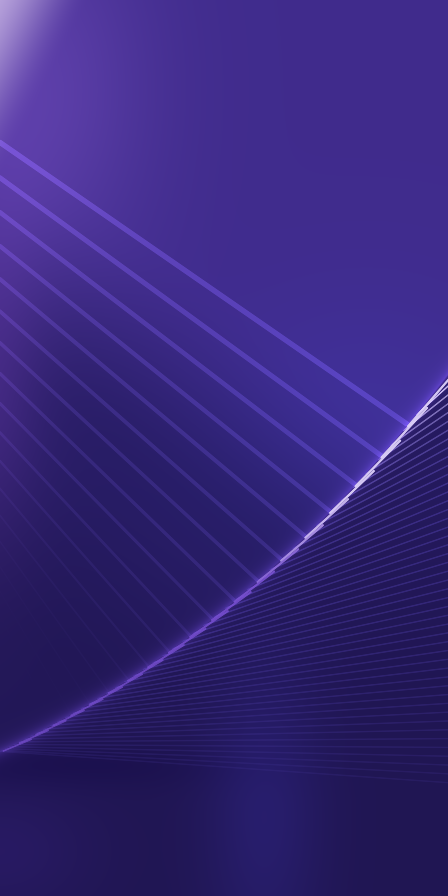
This background is drawn by a Shadertoy shader. Its source:

```glsl
// Violet backdrop: broad beams fall from the left onto a rising curve,
// fold there into bright steps, and continue as a fan of fine lines.
// Built from soft gradients and segment distances, in units of canvas width.

const int BEAMS = 20;
const int FAN_LINES = 46;
const vec3 VIOLET = vec3(0.25, 0.17, 0.55);
const vec3 INDIGO = vec3(0.155, 0.11, 0.395);
const vec3 NIGHT = vec3(0.125, 0.085, 0.325);
const vec3 BEAM_LIGHT = vec3(0.10, 0.08, 0.165);
const vec3 ORCHID = vec3(0.47, 0.31, 0.82);
const vec3 LAVENDER = vec3(0.75, 0.67, 0.88);
const vec3 PEARL = vec3(0.86, 0.81, 0.97);

// Height of the fold curve
float foldHeight(float x) {
    return 0.323 + x * (0.48 + x * (0.26 + 0.10 * x));
}

vec2 foldPoint(float x) {
    return vec2(x, foldHeight(x));
}

// Fold position of a beam, counted from the top
float beamFold(float i) {
    return 0.911 - 0.0599 * i + 0.00065 * i * i;
}

float segmentDistance(vec2 p, vec2 a, vec2 b) {
    vec2 ab = b - a;
    float t = clamp(dot(p - a, ab) / dot(ab, ab), 0.0, 1.0);
    return length(p - a - ab * t);
}

// Antialiased stroke whose coverage stays right below one pixel
float stroke(float dist, float width, float pixel) {
    float shown = max(width, pixel);
    return (1.0 - smoothstep(-0.5, 0.5, (dist - 0.5 * shown) / pixel)) * width / shown;
}

float blob(vec2 p, vec2 center, vec2 size) {
    vec2 q = (p - center) / size;
    return exp(-dot(q, q));
}

// Sky of violet light above the curve
vec3 upperGlow(vec2 p) {
    float depth = 1.682 - 0.683 * p.x - p.y;
    vec3 color = mix(VIOLET, INDIGO, smoothstep(-0.02, 0.55, depth));
    color = mix(color, NIGHT, 0.8 * smoothstep(0.5, 1.1, depth));
    color += vec3(0.11, 0.075, 0.11) * blob(p, vec2(0.08, 1.80), vec2(0.25, 0.42));
    color += vec3(0.11, 0.05, 0.12) * blob(p, vec2(-0.04, 1.18), vec2(0.13, 0.42));
    color += vec3(0.0, 0.018, 0.05) * blob(p, vec2(0.82, 1.05), vec2(0.35, 0.30));
    float corner = p.x + 0.50 * (2.0 - p.y);
    return mix(color, LAVENDER, 0.95 * (1.0 - smoothstep(-0.03, 0.20, corner)));
}

// Dark floor below the curve
vec3 lowerGlow(vec2 p) {
    vec3 color = mix(NIGHT, INDIGO, 0.7 * smoothstep(0.4, 1.1, p.y));
    color += vec3(0.03, 0.03, 0.10) * blob(p, vec2(0.59, 0.18), vec2(0.13, 0.34));
    color += vec3(0.03, 0.015, 0.06) * blob(p, vec2(0.0, 0.10), vec2(0.20, 0.14));
    return color - 0.02 * blob(p, vec2(0.15, 0.29), vec2(0.35, 0.05));
}

// Broad beams, thinner and fainter toward the bottom
vec3 addBeams(vec3 color, vec2 p, float pixel) {
    for (int n = 0; n < BEAMS; n++) {
        float i = float(n);
        float fade = exp(-0.085 * i) * (1.0 - smoothstep(7.0, 17.0, i));
        vec2 start = vec2(0.0, 1.682 - 0.0797 * i + 0.00086 * i * i);
        float dist = segmentDistance(p, start, foldPoint(beamFold(i)));
        color += BEAM_LIGHT * fade * stroke(dist, 0.002 + 0.010 * fade, pixel);
    }
    return color;
}

// Fine lines that spread from the curve to the right edge
vec3 addFan(vec3 color, vec2 p, float pixel) {
    for (int n = 0; n < FAN_LINES; n++) {
        float t = float(n) / float(FAN_LINES - 1);
        vec2 start = foldPoint(0.93 * pow(1.0 - t, 1.4));
        vec2 end = vec2(1.0, 1.138 - 0.885 * t);
        float light = stroke(segmentDistance(p, start, end), 0.0033, pixel);
        vec3 tint = mix(vec3(0.27, 0.21, 0.60), PEARL, exp(-16.0 * t));
        color = mix(color, tint, light * mix(0.85, 0.20, t));
    }
    return color;
}

// Bright overlapping steps along the fold
vec3 addSteps(vec3 color, vec2 p, float pixel) {
    for (int n = 0; n < BEAMS; n++) {
        float i = float(n);
        float x = beamFold(i);
        float power = smoothstep(0.0, 0.75, x);
        vec2 start = foldPoint(x) - vec2(0.0, 0.003);
        vec2 end = foldPoint(beamFold(i - 1.7)) - vec2(0.0, 0.008 + 0.006 * power);
        float light = stroke(segmentDistance(p, start, end), 0.0035 + 0.0015 * power, pixel);
        vec3 tint = mix(ORCHID, PEARL, smoothstep(0.5, 0.75, x));
        color = mix(color, tint, light * mix(0.65, 0.95, power));
    }
    return color;
}

void mainImage(out vec4 fragColor, in vec2 fragCoord) {
    // The layout is 1 wide and 2 high
    vec2 p = fragCoord / iResolution.xy * vec2(1.0, 2.0);
    float pixel = 1.0 / iResolution.x;

    // Signed distance estimate from the curve
    float slope = 0.48 + p.x * (0.52 + 0.30 * p.x);
    float side = (p.y - foldHeight(p.x)) / sqrt(1.0 + slope * slope);

    vec3 upper = addBeams(upperGlow(p), p, pixel);
    vec3 lower = addFan(lowerGlow(p), p, pixel);
    vec3 color = mix(lower, upper, smoothstep(-pixel, pixel, side));

    // Halo and highlights of the fold
    color += vec3(0.13, 0.08, 0.22) * exp(-abs(side) / 0.012);
    color = addSteps(color, p, pixel);
    fragColor = vec4(clamp(color, 0.0, 1.0), 1.0);
}
```
